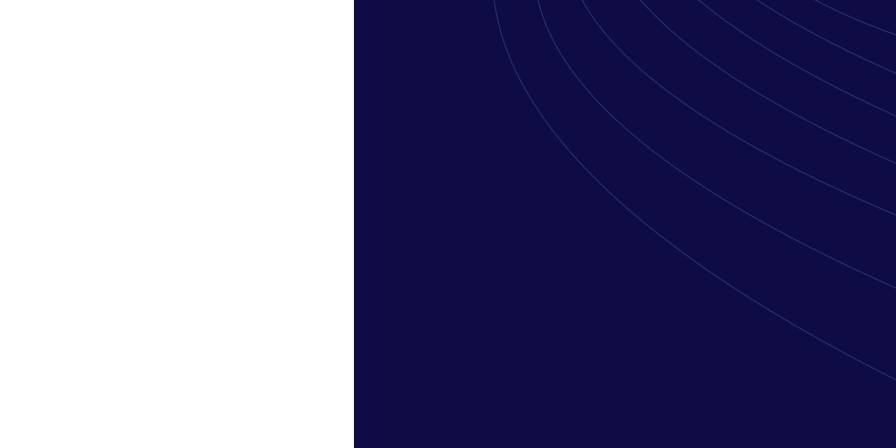
A WebGL 1 fragment shader for this background:

```glsl
precision highp float;

uniform vec2 u_resolution;

// Coverage of a thin parabolic arc from (startX, 0) to (2, endY), y pointing down
float arcLine(vec2 p, float startX, float endY, float slope, float pixel) {
  float bend = ((2.0 - startX) / endY - slope) / endY;
  float arcX = startX + p.y * (slope + bend * p.y);
  float tangent = slope + 2.0 * bend * p.y;
  float d = abs(p.x - arcX) / sqrt(1.0 + tangent * tangent);
  return clamp((0.0013 - d) / pixel + 0.5, 0.0, 1.0);
}

void main() {
  vec2 p = gl_FragCoord.xy / u_resolution * vec2(2.0, 1.0);
  float pixel = 1.0 / u_resolution.y;
  vec3 navy = vec3(0.057, 0.045, 0.267);
  vec3 lineBlue = vec3(0.14, 0.18, 0.42);

  // Nested arcs, spreading wider toward the outermost two
  vec2 fromTop = vec2(p.x, 1.0 - p.y);
  float lines = 0.0;
  for (int n = 0; n < 7; n++) {
    float i = float(n);
    float inner = 6.0 - i;
    float outer = max(2.0 - i, 0.0);
    float startX = 1.039 + 0.1302 * i + 0.032 * outer;
    float endY = 0.078 + inner * (0.0807 + 0.00495 * inner)
               + outer * (0.0216 + 0.0161 * outer);
    float slope = max(0.13, 0.32 * i - 0.09);
    lines = max(lines, arcLine(fromTop, startX, endY, slope, pixel));
  }

  // White panel on the left
  vec3 color = mix(navy, lineBlue, lines);
  float panel = clamp((0.79 - p.x) / pixel + 0.5, 0.0, 1.0);
  gl_FragColor = vec4(mix(color, vec3(1.0), panel), 1.0);
}
```
